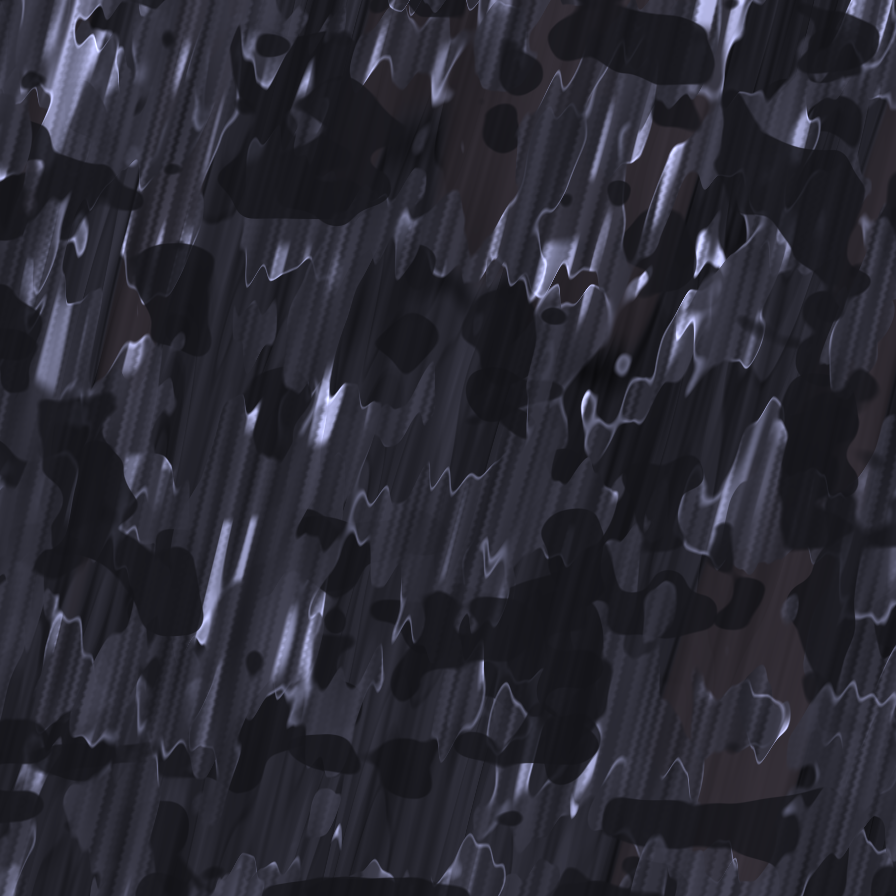
Write a WebGL 2 fragment shader that draws this texture.

```glsl
#version 300 es
precision highp float;
// Dark slanted mineral: fine fibres run along a steep diagonal, with mauve
// bands between them. Noise thresholds cut the fibres into dull dark islands
// and lit, striped islands that carry pale blue rims and narrow glints.

#define SLANT 0.25        // sideways lean per unit of height
#define BASE_TONE 0.136
#define FIBRE_CONTRAST 0.10
#define ISLAND_SCALE 10.0
#define LIT_LEVEL 0.61    // higher means fewer lit islands
#define DARK_LEVEL 0.60   // higher means fewer dark islands
#define DARK_TONE 0.083
#define GLINT_GAIN 0.42
#define BAND_COLOR vec3(0.205, 0.182, 0.212)
#define TINT vec3(0.98, 0.98, 1.22)

uniform vec2 u_resolution;
out vec4 fragColor;

// Integer hash of a lattice cell, 0 to 1
float hash(vec2 cell) {
    uvec2 q = uvec2(ivec2(cell) + 32768);
    uint h = q.x * 1664525u + q.y * 1013904223u;
    h = (h ^ (h >> 16)) * 2246822519u;
    h = (h ^ (h >> 13)) * 3266489917u;
    h ^= h >> 16;
    return float(h >> 8) / 16777216.0;
}

float noise(vec2 p) {
    vec2 i = floor(p), f = fract(p);
    f = f * f * (3.0 - 2.0 * f);
    float low = mix(hash(i), hash(i + vec2(1, 0)), f.x);
    float high = mix(hash(i + vec2(0, 1)), hash(i + vec2(1, 1)), f.x);
    return mix(low, high, f.y);
}

// Two octaves give islands rounded but uneven outlines
float islandField(vec2 p) {
    return 0.72 * noise(p) + 0.28 * noise(p * 2.3 + 17.0);
}

// Narrow threads, long in the second axis
float fibres(vec2 s) {
    return 0.55 * noise(s * vec2(95.0, 3.0)) + 0.45 * noise(s * vec2(210.0, 5.0) + 31.0);
}

// Flat terraces with dark seams, drawn out along the fibres
float terraces(vec2 s) {
    float level = 7.0 * noise(s * vec2(17.0, 2.2) + 5.0) + 2.0 * noise(s * vec2(48.0, 5.0));
    float seam = smoothstep(0.0, 0.12, fract(level));
    float here = hash(vec2(floor(level), 9.0));
    float below = hash(vec2(floor(level) - 1.0, 9.0));
    return mix(below, here, seam) - 0.3 * seam * (1.0 - smoothstep(0.12, 0.3, fract(level)));
}

void main() {
    vec2 uv = gl_FragCoord.xy / u_resolution.y;

    // Fibre space: x across, y along, with a slow bend
    vec2 s = vec2(uv.x - SLANT * uv.y, uv.y);
    s.x += 0.018 * (noise(uv * 3.0 + 40.0) - 0.5);

    // Ground of fibres and terraces
    float thread = fibres(s);
    float broad = noise(s * vec2(8.0, 1.3) + 70.0);
    float tone = BASE_TONE + FIBRE_CONTRAST * (thread - 0.5);
    tone += 0.075 * (broad - 0.5) + 0.055 * (terraces(s) - 0.5);
    vec3 color = max(tone, 0.05) * TINT;

    // Smooth mauve bands with one shaded flank
    float bandField = noise(s * vec2(11.0, 0.9) + 120.0) + 0.12 * noise(s * vec2(30.0, 5.0));
    float band = smoothstep(0.70, 0.74, bandField);
    float bandShade = 0.72 + 0.3 * smoothstep(0.70, 0.95, bandField) + 0.22 * (thread - 0.5);
    color = mix(color, BAND_COLOR * bandShade, 0.85 * band);
    float outline = smoothstep(0.66, 0.69, bandField) * (1.0 - smoothstep(0.69, 0.72, bandField));
    color *= 1.0 - 0.35 * outline;

    // Stripes inside lit islands, with a tiny woven zigzag
    float zigzag = abs(fract(s.y * 110.0) - 0.5) * 0.004;
    float stripes = noise(vec2((s.x + zigzag) * 190.0, s.y * 4.0));
    float columns = noise(s * vec2(70.0, 7.0) + 210.0);

    for (int k = 0; k < 3; k++) {
        vec2 shift = vec2(37.0, 53.0) * float(k + 1);

        // Lit island, its ends broken by column offsets
        vec2 q = s + vec2(0.0, 0.035 * (noise(vec2(s.x * 80.0, shift.x)) - 0.5));
        float field = islandField(q * ISLAND_SCALE * vec2(1.5, 0.95) + shift);
        float lit = smoothstep(LIT_LEVEL, LIT_LEVEL + 0.025, field);
        float litTone = 0.09 + 0.13 * stripes + 0.09 * columns;
        color = mix(color, litTone * TINT, 0.8 * lit);

        // Glints and partial rims
        float gate = noise(s * vec2(26.0, 13.0) + shift * 2.0);
        float rim = lit * (1.0 - smoothstep(LIT_LEVEL + 0.02, LIT_LEVEL + 0.05, field));
        float glint = lit * smoothstep(0.58, 0.78, columns) * smoothstep(0.52, 0.72, gate);
        float shine = glint * (0.5 + 0.7 * stripes) + 0.55 * rim * smoothstep(0.5, 0.75, gate);
        color += GLINT_GAIN * shine * vec3(0.92, 0.95, 1.2);

        // Dull rounded island laid over the fibres
        float darkField = islandField((uv + 0.1 * s) * ISLAND_SCALE * vec2(1.0, 1.15) + shift * 3.0);
        float dark = smoothstep(DARK_LEVEL + 0.05, DARK_LEVEL + 0.075, darkField);
        vec3 darkColor = (DARK_TONE + 0.035 * (thread - 0.3)) * TINT;
        color = mix(color, darkColor, 0.86 * dark);
    }

    fragColor = vec4(clamp(color, 0.0, 1.0), 1.0);
}
```
